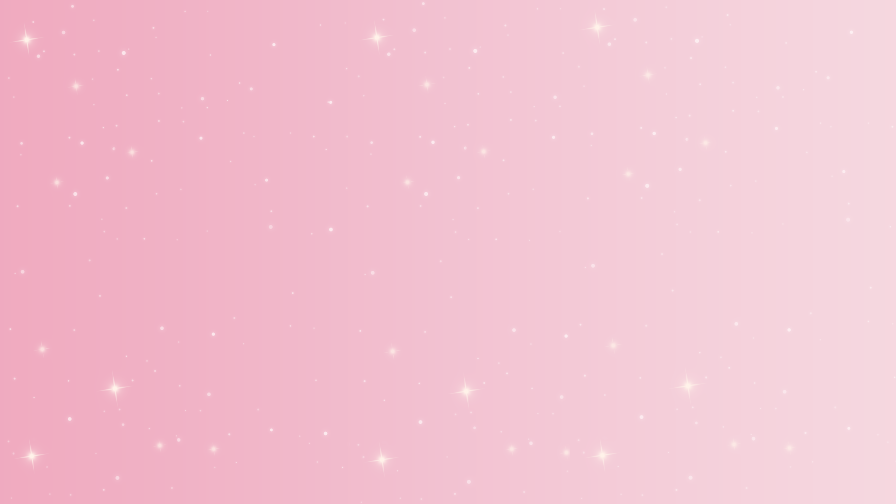
This background is drawn by a Shadertoy shader. Its source:

```glsl
// Lengths are in canvas heights
const vec3 ROSE  = vec3(0.939, 0.668, 0.751);
const vec3 BLUSH = vec3(0.950, 0.760, 0.820);
const vec3 PALE  = vec3(0.963, 0.846, 0.877);
const vec3 CREAM = vec3(1.0, 0.950, 0.915);
const vec3 DOT_WHITE = vec3(1.0, 0.965, 0.97);

const float GRADIENT_EASE = 0.035;
const float RAY_TILT = 0.15;
const float RAY_WIDTH = 0.065;
const float CORE_RADIUS = 0.0038;
const float HALO_RADIUS = 0.006;
const float HALO_STRENGTH = 0.3;
const float SMALL_SPARKLE_DIM = 0.7;
const float DOT_GLOW = 0.25;
const float SPARKLE_CLEARANCE = 0.03;

// Star field copies: offset x, offset y, scale
const vec3 PANELS[3] = vec3[3](
    vec3(0.0, 0.0, 1.0), vec3(0.694, -0.0085, 1.014), vec3(1.1306, -0.001, 1.028));

// Sparkle motif shared by the panels: x, y, ray length
const int SPARKLE_COUNT = 9;
const vec3 SPARKLES[SPARKLE_COUNT] = vec3[SPARKLE_COUNT](
    vec3(0.053, 0.921, 0.036), vec3(0.151, 0.829, 0.018), vec3(0.262, 0.698, 0.014),
    vec3(0.113, 0.638, 0.014), vec3(0.084, 0.307, 0.018), vec3(0.228, 0.229, 0.038),
    vec3(0.063, 0.095, 0.036), vec3(0.317, 0.116, 0.014), vec3(0.424, 0.109, 0.014));

vec3 hash32(vec2 p) {
    vec3 h = fract(p.xyx * vec3(0.1031, 0.1030, 0.0973));
    h += dot(h, h.yxz + 33.33);
    return fract((h.xxy + h.yzz) * h.zyx);
}

// Three-stop gradient, steeper in the middle than at the ends
vec3 background(float x) {
    float t = clamp(x - GRADIENT_EASE * sin(6.2832 * x), 0.0, 1.0);
    return t < 0.5 ? mix(ROSE, BLUSH, t * 2.0) : mix(BLUSH, PALE, t * 2.0 - 1.0);
}

float gaussian(float d, float radius) {
    return exp(-d * d / (radius * radius));
}

// One jittered, softly glowing dot per occupied grid cell
float dotLayer(vec2 q, float cell, float density, vec2 radii, float seed, float px) {
    vec2 id = floor(q / cell);
    vec3 place = hash32(id + seed);
    vec3 kind = hash32(id + seed + 57.0);
    vec2 center = (id + 0.15 + 0.7 * place.xy) * cell;
    float quietBand = mix(0.45, 1.0, smoothstep(0.02, 0.12, abs(center.y - 0.46)));
    float radius = mix(radii.x, radii.y, kind.x);
    float d = length(q - center);
    float disc = clamp((radius - d) / px + 0.5, 0.0, 1.0);
    float glow = DOT_GLOW * gaussian(d, 1.8 * radius);
    return max(disc, glow) * step(place.z, density * quietBand) * mix(0.55, 1.0, kind.y);
}

// A ray that fades and narrows toward its tips
float ray(float along, float across, float len, float px) {
    float taper = max(1.0 - abs(along) / len, 0.0);
    float width = max(RAY_WIDTH * len * taper, 0.4 * px);
    return taper * gaussian(across, width);
}

float sparkle(vec2 d, float len, float px) {
    float c = cos(RAY_TILT), s = sin(RAY_TILT);
    vec2 r = vec2(c * d.x + s * d.y, c * d.y - s * d.x);
    float rays = max(ray(r.x, r.y, len, px), ray(r.y, r.x, len, px));
    float dist = length(d);
    float core = gaussian(dist, CORE_RADIUS + 0.1 * len);
    float halo = HALO_STRENGTH * gaussian(dist, HALO_RADIUS + 0.3 * len);
    float strength = mix(SMALL_SPARKLE_DIM, 1.0, smoothstep(0.015, 0.035, len));
    return strength * min(max(0.75 * rays, 0.85 * core) + halo, 1.0);
}

void mainImage(out vec4 fragColor, in vec2 fragCoord) {
    vec2 p = fragCoord / iResolution.y;
    vec3 color = background(fragCoord.x / iResolution.x);

    // Choose the panel and move into its space
    int index = int(step(PANELS[1].x, p.x) + step(PANELS[2].x, p.x));
    vec3 panel = PANELS[index];
    vec2 q = (p - panel.xy) / panel.z;
    float px = 1.0 / (iResolution.y * panel.z);

    // Four-pointed sparkles and the distance to the nearest
    float light = 0.0;
    float nearest = 1.0;
    for (int i = 0; i < SPARKLE_COUNT; i++) {
        vec2 d = q - SPARKLES[i].xy;
        light = max(light, sparkle(d, SPARKLES[i].z, px));
        nearest = min(nearest, length(d));
    }

    // Fine dust and bolder dots, kept clear of the sparkles
    float dust = dotLayer(q, 0.055, 0.55, vec2(0.0010, 0.0021), 11.0, px);
    float bold = dotLayer(q, 0.096, 0.34, vec2(0.0026, 0.0042), 83.0, px);
    float dots = max(0.65 * dust, 0.8 * bold);
    dots *= smoothstep(SPARKLE_CLEARANCE, 1.3 * SPARKLE_CLEARANCE, nearest);

    color = mix(color, DOT_WHITE, dots);
    color = mix(color, CREAM, light);
    fragColor = vec4(color, 1.0);
}
```
